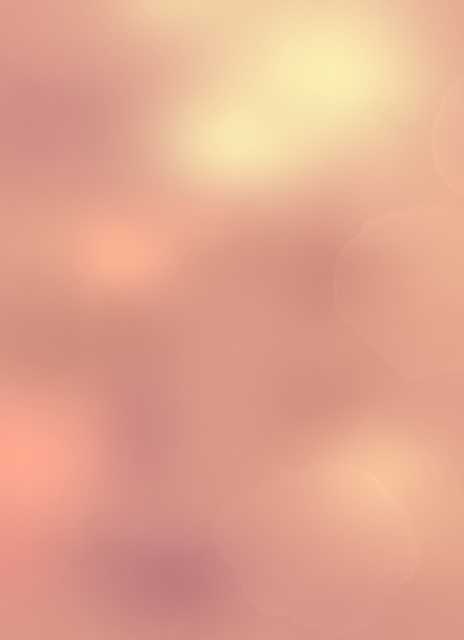
Write a Shadertoy shader that draws this background.

```glsl
// Soft sunset-coloured watercolour: broad elliptical glows are blended over a
// rose base, their outlines bent by fractal noise, then finished with cloudy
// mottling and three faint washes with pale, irregular paint rims.

// Palette
const vec3 ROSE   = vec3(0.865, 0.600, 0.535);
const vec3 CLAY   = vec3(0.810, 0.550, 0.485);
const vec3 MAUVE  = vec3(0.800, 0.545, 0.525);
const vec3 PLUM   = vec3(0.745, 0.475, 0.495);
const vec3 PEACH  = vec3(0.915, 0.680, 0.560);
const vec3 APRICOT = vec3(0.995, 0.705, 0.575);
const vec3 CORAL  = vec3(1.000, 0.665, 0.565);
const vec3 SALMON = vec3(0.920, 0.580, 0.535);
const vec3 SAND   = vec3(0.950, 0.790, 0.640);
const vec3 HONEY  = vec3(0.970, 0.765, 0.615);
const vec3 CREAM  = vec3(0.990, 0.945, 0.710);

// Texture controls
const float WARP = 0.045;         // bending of the glow outlines
const float MOTTLE = 0.030;       // cloudy brightness variation
const float RIM_WIDTH = 0.003;    // width of a wash rim
const float RIM_LIGHT = 0.018;    // brightness of a wash rim
const float WASH_LIGHT = 0.010;   // brightness inside a wash
const float GRAIN = 0.006;        // dither against banding

float hash(vec2 p) {
    return fract(sin(dot(p, vec2(127.1, 311.7))) * 43758.5453);
}

float noise(vec2 p) {
    vec2 i = floor(p), f = fract(p);
    f = f * f * (3.0 - 2.0 * f);
    return mix(mix(hash(i), hash(i + vec2(1, 0)), f.x),
               mix(hash(i + vec2(0, 1)), hash(i + vec2(1, 1)), f.x), f.y);
}

// Fractal noise centred on zero
float fbm(vec2 p) {
    float sum = 0.0, amp = 0.5;
    for (int i = 0; i < 5; i++) {
        sum += amp * (noise(p) - 0.5);
        p = mat2(1.6, 1.2, -1.2, 1.6) * p + 7.3;
        amp *= 0.5;
    }
    return sum;
}

// Blends a soft elliptical patch of paint into the colour
void glow(inout vec3 col, vec2 p, vec2 centre, vec2 radius, vec3 tint, float strength) {
    vec2 q = (p - centre) / radius;
    col = mix(col, tint, strength * exp(-dot(q, q)));
}

// Light added by a translucent wash with a fading pale rim
float wash(vec2 p, vec2 centre, vec2 radius, float ragged) {
    vec2 q = (p - centre) / radius;
    float d = (length(q) - 1.0 + ragged) * min(radius.x, radius.y);
    float inside = smoothstep(0.004, -0.004, d) * exp(-max(-d, 0.0) * 12.0);
    float rim = exp(-d * d / (RIM_WIDTH * RIM_WIDTH));
    float patchy = smoothstep(-0.15, 0.2, fbm(p * 6.0 + centre * 9.0));
    return WASH_LIGHT * inside + RIM_LIGHT * rim * patchy;
}

void mainImage(out vec4 fragColor, in vec2 fragCoord) {
    vec2 uv = fragCoord / iResolution.xy;
    vec2 paper = vec2(uv.x * 0.73, uv.y);
    vec2 bend = vec2(fbm(paper * 5.0), fbm(paper * 5.0 + 31.7));
    vec2 p = uv + WARP * bend;
    vec3 col = ROSE;

    // Broad fields of light and shade
    glow(col, p, vec2(1.00, 0.63), vec2(0.30, 0.26), PEACH, 0.90);
    glow(col, p, vec2(0.62, 0.92), vec2(0.38, 0.24), SAND, 0.98);
    glow(col, p, vec2(0.10, 0.82), vec2(0.22, 0.11), MAUVE, 0.85);
    glow(col, p, vec2(0.15, 0.47), vec2(0.30, 0.09), CLAY, 0.80);
    glow(col, p, vec2(0.69, 0.57), vec2(0.15, 0.10), CLAY, 0.90);
    glow(col, p, vec2(0.50, 0.60), vec2(0.13, 0.06), CLAY, 0.45);
    glow(col, p, vec2(0.66, 0.38), vec2(0.17, 0.08), CLAY, 0.75);
    glow(col, p, vec2(0.50, 0.45), vec2(0.10, 0.14), ROSE, 0.60);

    // Upper lights
    glow(col, p, vec2(0.38, 1.00), vec2(0.15, 0.06), CREAM, 0.45);
    glow(col, p, vec2(0.52, 0.78), vec2(0.15, 0.075), CREAM, 0.80);
    glow(col, p, vec2(0.70, 0.885), vec2(0.18, 0.105), CREAM, 0.95);

    // Left lights
    glow(col, p, vec2(0.40, 0.66), vec2(0.12, 0.05), APRICOT, 0.30);
    glow(col, p, vec2(0.10, 0.63), vec2(0.20, 0.08), PEACH, 0.45);
    glow(col, p, vec2(0.27, 0.61), vec2(0.12, 0.06), APRICOT, 0.92);

    // Plum shadows
    glow(col, p, vec2(0.30, 0.32), vec2(0.11, 0.12), PLUM, 0.60);
    glow(col, p, vec2(0.20, 0.14), vec2(0.19, 0.10), MAUVE, 0.70);
    glow(col, p, vec2(0.37, 0.09), vec2(0.17, 0.09), PLUM, 0.95);
    glow(col, p, vec2(0.70, 0.03), vec2(0.22, 0.07), MAUVE, 0.50);

    // Lower lights
    glow(col, p, vec2(0.00, 0.15), vec2(0.14, 0.11), SALMON, 0.85);
    glow(col, p, vec2(0.03, 0.29), vec2(0.19, 0.10), CORAL, 0.95);
    glow(col, p, vec2(0.97, 0.17), vec2(0.22, 0.11), PEACH, 0.70);
    glow(col, p, vec2(0.82, 0.245), vec2(0.16, 0.085), HONEY, 0.95);

    // Cloudy pigment and paint rims
    col += MOTTLE * fbm(paper * 7.0 + 2.0 * bend + 13.0);
    float ragged = 0.55 * fbm(paper * 11.0 + 4.0);
    float light = wash(uv, vec2(0.68, 0.15), vec2(0.22, 0.13), ragged)
                + wash(uv, vec2(0.93, 0.54), vec2(0.20, 0.14), ragged)
                + wash(uv, vec2(1.06, 0.78), vec2(0.13, 0.10), ragged);
    col += light * vec3(1.0, 0.95, 0.85);
    col += GRAIN * (hash(floor(uv * 512.0)) - 0.5);

    fragColor = vec4(clamp(col, 0.0, 1.0), 1.0);
}
```
